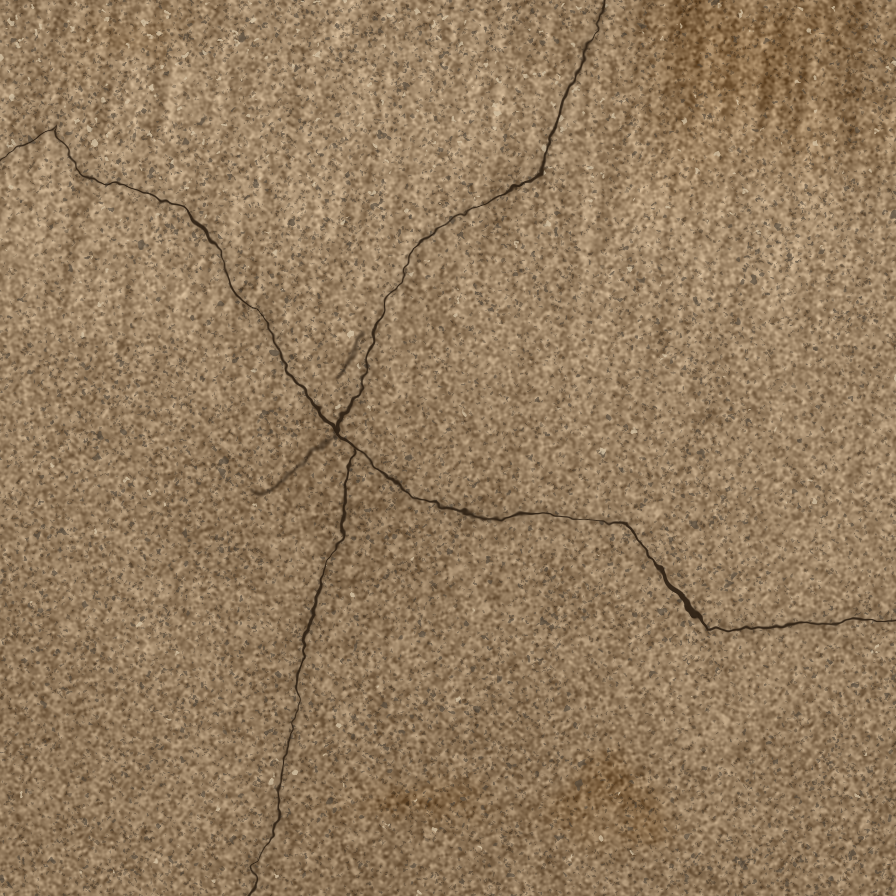
A WebGL 2 fragment shader for this texture:

```glsl
#version 300 es
precision highp float;

#define BASE_COLOR vec3(0.594, 0.496, 0.379)
#define TONE_TINT vec3(1.0, 0.975, 0.9)
#define CRACK_COLOR vec3(0.17, 0.12, 0.07)
#define PEBBLE_COLOR vec3(0.30, 0.265, 0.22)
#define QUARTZ_COLOR vec3(0.85, 0.78, 0.66)
#define STAIN_SHIFT vec3(-0.06, -0.08, -0.10)
#define GRAIN_CELLS 310.0
#define GRAIN_CONTRAST 0.205
#define STREAK_CONTRAST 0.15
#define CRACK_WIDTH 0.0011
#define HUB vec2(0.372, 0.517)

uniform vec2 u_resolution;
out vec4 fragColor;

const int ARMS = 4;
const int JOINTS_PER_ARM = 5;
const vec2 JOINTS[20] = vec2[20](
    HUB, vec2(0.418, 0.62), vec2(0.465, 0.725), vec2(0.60, 0.81), vec2(0.69, 1.02),
    HUB, vec2(0.21, 0.765), vec2(0.09, 0.81), vec2(0.06, 0.865), vec2(-0.02, 0.81),
    HUB, vec2(0.49, 0.432), vec2(0.70, 0.41), vec2(0.79, 0.293), vec2(1.02, 0.315),
    vec2(0.392, 0.50), vec2(0.375, 0.39), vec2(0.338, 0.27), vec2(0.325, 0.16), vec2(0.28, -0.02));
const mat2 TURN = mat2(0.8, 0.6, -0.6, 0.8);

float hash(vec2 p) {
    vec3 q = fract(vec3(p.xyx) * 0.1031);
    q += dot(q, q.yzx + 33.33);
    return fract((q.x + q.y) * q.z);
}

float noise(vec2 p) {
    vec2 i = floor(p), f = fract(p);
    f = f * f * (3.0 - 2.0 * f);
    return mix(mix(hash(i), hash(i + vec2(1, 0)), f.x),
               mix(hash(i + vec2(0, 1)), hash(i + vec2(1, 1)), f.x), f.y);
}

float fbm(vec2 p) {
    float sum = 0.0, amp = 0.5;
    for (int i = 0; i < 4; i++) {
        sum += amp * noise(p);
        p = 2.0 * TURN * p + 17.3;
        amp *= 0.5;
    }
    return sum / 0.9375;
}

vec2 jitter(vec2 p) {
    return vec2(noise(p), noise(p + 57.1)) - 0.5;
}

float segmentDistance(vec2 p, vec2 a, vec2 b) {
    vec2 ab = b - a;
    return length(p - a - ab * clamp(dot(p - a, ab) / dot(ab, ab), 0.0, 1.0));
}

float blob(vec2 p, vec2 center, vec2 radius) {
    vec2 q = (p - center) / radius;
    return exp(-dot(q, q));
}

// One ragged fleck in a random share of the grid cells
float flecks(vec2 p, float cells, float share, float px) {
    vec2 g = TURN * p * cells + 40.0;
    g += 0.75 * jitter(g * 2.1);
    vec2 id = floor(g);
    vec2 center = 0.35 + 0.3 * vec2(hash(id + 3.7), hash(id + 9.2));
    float radius = mix(0.14, 0.4, hash(id + 21.4));
    float soft = 0.8 * px * cells;
    float disc = 1.0 - smoothstep(radius - soft, radius + soft, length(fract(g) - center));
    return disc * step(hash(id + 41.8), share);
}

float crackDistance(vec2 p) {
    float d = 1.0;
    for (int arm = 0; arm < ARMS; arm++)
        for (int j = 0; j < JOINTS_PER_ARM - 1; j++) {
            int k = arm * JOINTS_PER_ARM + j;
            d = min(d, segmentDistance(p, JOINTS[k], JOINTS[k + 1]));
        }
    return d;
}

void main() {
    vec2 p = gl_FragCoord.xy / u_resolution;
    float px = 1.0 / min(u_resolution.x, u_resolution.y);

    // Broad light and shade
    float tone = 0.09 * (fbm(p * 5.0 + 4.0) - 0.5);
    tone += 0.065 * blob(p, vec2(0.36, 0.85), vec2(0.28, 0.25));
    tone += 0.04 * blob(p, vec2(0.82, 0.66), vec2(0.24, 0.2));
    tone -= 0.035 * blob(p, vec2(0.33, 0.45), vec2(0.25, 0.13));
    tone -= 0.03 * smoothstep(0.45, 0.0, p.y);

    // Brushed streaks, strongest in the upper part
    vec2 brushed = vec2(p.x - 0.14 * p.y + 0.006 * noise(p * 9.0), p.y);
    float streak = noise(brushed * vec2(115.0, 9.0)) - 0.5;
    tone += STREAK_CONTRAST * streak * mix(0.1, 1.0, smoothstep(0.4, 0.8, p.y));

    // Sand grain on two grids turned against each other
    vec2 turned = TURN * p + 3.0;
    float grain = noise(turned * GRAIN_CELLS) + noise(TURN * turned * GRAIN_CELLS * 0.77) - 1.0;
    tone += GRAIN_CONTRAST * grain;
    tone += 0.03 * (noise(turned * 105.0) - 0.5);
    vec3 color = BASE_COLOR + tone * TONE_TINT;

    // Damp brown stains
    vec2 s = p + 0.09 * jitter(p * 13.0) + 0.03 * jitter(p * 45.0);
    float stain = blob(s, vec2(0.85, 0.94), vec2(0.16, 0.12));
    stain += 0.8 * blob(s, vec2(0.70, 0.11), vec2(0.065, 0.035));
    stain += 0.7 * blob(s, vec2(0.47, 0.08), vec2(0.08, 0.03));
    stain += 0.5 * blob(s, vec2(0.15, 0.96), vec2(0.06, 0.04));
    color += STAIN_SHIFT * min(stain, 1.0);

    // Fine pits, dark pebbles and pale quartz
    float patchy = smoothstep(0.3, 0.7, fbm(p * 9.0 + 20.0));
    color *= 1.0 - 0.25 * flecks(p + 0.13, 215.0, 0.2 + 0.15 * patchy, px);
    float pebbles = flecks(p, 165.0, 0.03 + 0.10 * patchy, px);
    pebbles = max(pebbles, flecks(p + 0.37, 100.0, 0.008 + 0.03 * patchy, px));
    color = mix(color, PEBBLE_COLOR, 0.6 * pebbles);
    float quartz = flecks(p + 0.71, 135.0, mix(0.006, 0.06, smoothstep(0.6, 1.0, p.y)), px);
    color = mix(color, QUARTZ_COLOR, 0.75 * quartz);

    // Cracks with ragged edges and a worn rim
    vec2 c = p + 0.016 * jitter(p * 22.0) + 0.008 * jitter(p * 60.0) + 0.004 * jitter(p * 150.0);
    float d = crackDistance(c);
    float width = CRACK_WIDTH * (0.4 + 1.4 * noise(p * 24.0 + 8.0));
    width += 0.003 * blob(p, vec2(0.76, 0.335), vec2(0.03, 0.045));
    width += 0.0014 * blob(p, HUB, vec2(0.03));
    float crack = 1.0 - smoothstep(width - px, width + px, d);
    color *= 1.0 - 0.14 * exp(-d / 0.006);
    color = mix(color, CRACK_COLOR, 0.9 * crack);

    // Faint side crack and a shallow gouge
    float faint = min(segmentDistance(c, HUB, vec2(0.29, 0.452)),
                      segmentDistance(c, vec2(0.375, 0.585), vec2(0.408, 0.628)));
    color = mix(color, CRACK_COLOR, 0.6 * (1.0 - smoothstep(0.0, 0.005, faint)));

    fragColor = vec4(clamp(color, 0.0, 1.0), 1.0);
}
```
